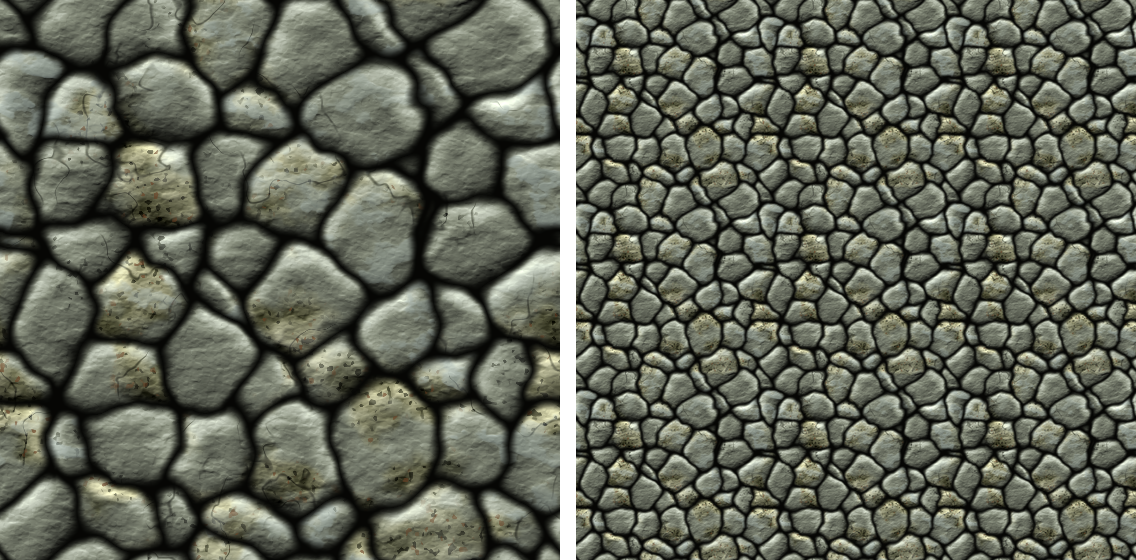
Left, the tile; right, the same tile 3 across and 3 down.
A Shadertoy shader for this texture:

```glsl
// Tiling wall of rounded, weathered grey-green fieldstones with dark gaps.

const float TAU = 6.2831853;

vec3 hash3(vec2 p) {
    vec3 q = fract(vec3(p.xyx + 17.0) * vec3(0.1031, 0.1030, 0.0973));
    q += dot(q, q.yxz + 33.33);
    return fract((q.xxy + q.yzz) * q.zyx);
}

// Soft cellular noise: every feature point spreads its own tone; wraps after n cells.
float cellNoise(vec2 uv, vec2 n) {
    vec2 p = uv * n, cell = floor(p);
    float sum = 0.0, total = 0.0;
    for (int j = -1; j <= 1; j++)
    for (int i = -1; i <= 1; i++) {
        vec2 id = cell + vec2(i, j);
        vec3 h = hash3(mod(id, n) + n);
        vec2 d = id + h.xy - p;
        float w = exp(-6.0 * dot(d, d));
        sum += w * h.z;
        total += w;
    }
    return sum / total;
}

float layeredNoise(vec2 uv, vec2 n) {
    float sum = 0.0, amp = 0.53;
    for (int i = 0; i < 4; i++) {
        sum += amp * cellNoise(uv, n);
        amp *= 0.5;
        n *= 2.0;
    }
    return sum;
}

// Stone centre (xy) and weight (z) on a jittered, staggered 7 by 8 lattice.
vec3 stoneSite(vec2 id) {
    vec3 h = hash3(mod(id, vec2(7.0, 8.0)) + 3.0);
    float stagger = 0.5 * mod(id.y, 2.0) - 0.25;
    vec2 centre = id + 0.12 + 0.76 * h.xy + vec2(stagger, 0.0);
    return vec3(centre * vec2(1.0, 0.875), 0.62 * h.z);
}

// Weighted Voronoi: rounded edge distance (x), outward direction (yz); id of the stone.
vec3 stones(vec2 p, out vec2 stoneId) {
    vec2 cell = floor(p / vec2(1.0, 0.875));
    vec3 own = vec3(0.0);
    float best = 1e5;
    for (int j = -2; j <= 2; j++)
    for (int i = -2; i <= 2; i++) {
        vec2 id = cell + vec2(i, j);
        vec3 s = stoneSite(id);
        float power = dot(s.xy - p, s.xy - p) - s.z;
        if (power < best) { best = power; own = s; stoneId = id; }
    }
    float total = 1e-6;
    vec2 outward = vec2(0.0);
    for (int j = -2; j <= 2; j++)
    for (int i = -2; i <= 2; i++) {
        vec3 s = stoneSite(cell + vec2(i, j));
        vec2 apart = s.xy - own.xy;
        float gap = length(apart);
        if (gap < 0.001) continue;
        float power = dot(s.xy - p, s.xy - p) - s.z;
        float w = exp(-17.0 * (power - best) / (2.0 * gap));
        total += w;
        outward += w * apart / gap;
    }
    return vec3(-log(total) / 17.0, outward / total);
}

void mainImage(out vec4 fragColor, in vec2 fragCoord) {
    vec2 uv = fragCoord / iResolution.xy;

    // Wavy outlines
    vec2 p = uv * 7.0;
    p += 0.06 * sin(TAU * (uv.yx * vec2(5.0, 4.0) + uv * vec2(2.0, 3.0)));
    p += 0.022 * sin(TAU * (uv.yx * vec2(13.0, 11.0) - uv * vec2(6.0, 7.0)));
    p += 0.04 * (cellNoise(uv, vec2(30.0)) - 0.5);
    vec2 stoneId;
    vec3 stone = stones(p, stoneId);
    float edge = stone.x;
    vec3 trait = hash3(mod(stoneId, vec2(7.0, 8.0)) + 41.0);

    // Fine rough surface, lit from above, over broad mottling
    vec2 grainSize = vec2(19.0, 29.0);
    float grain = layeredNoise(uv, grainSize);
    float relief = grain - layeredNoise(uv + vec2(-0.001, 0.0024), grainSize);
    float patches = layeredNoise(uv, vec2(7.0, 8.0));
    float tone = 0.475 + 0.08 * (trait.x - 0.5) + 0.2 * (grain - 0.5) + 0.15 * (patches - 0.5) + 1.35 * relief;

    // Bright upper shoulder, shaded lower side
    float angle = 1.7 + 1.5 * (trait.y - 0.5);
    float lit = dot(stone.yz, vec2(cos(angle), sin(angle)));
    float rim = smoothstep(0.01, 0.13, edge) * (1.0 - smoothstep(0.12, 0.38, edge));
    tone += rim * (0.27 + 0.24 * trait.z) * max(lit, 0.0);
    tone -= 0.2 * (1.0 - smoothstep(0.03, 0.36, edge)) * max(-lit, 0.0);

    // Cracks and pits
    float crackLevel = abs(layeredNoise(uv, vec2(5.0)) - 0.5);
    float crack = (1.0 - smoothstep(0.0, 0.011, crackLevel)) * smoothstep(0.42, 0.55, patches);
    float pit = 1.0 - smoothstep(0.08, 0.22, cellNoise(uv, vec2(140.0)));
    tone *= 1.0 - 0.4 * crack - 0.45 * pit * smoothstep(0.5, 0.65, patches);
    vec3 color = tone * mix(vec3(0.955, 1.0, 0.875), vec3(0.965, 1.0, 0.92), smoothstep(0.5, 0.8, tone));

    // Earthy stains, pale blue lichen and rust flecks on some stones
    float earthy = smoothstep(0.48, 0.66, patches) * smoothstep(0.35, 0.65, trait.z);
    color = mix(color, color * vec3(0.92, 0.87, 0.72) + 0.7 * (grain - 0.5), 0.75 * earthy);
    float lichen = smoothstep(0.54, 0.68, grain) * smoothstep(0.5, 0.8, trait.x);
    color = mix(color, vec3(0.58, 0.64, 0.64), 0.4 * lichen);
    float rust = smoothstep(0.86, 0.95, cellNoise(uv, vec2(120.0))) * earthy;
    color = mix(color, vec3(0.42, 0.25, 0.14), 0.6 * rust);

    // Soft falloff into the gaps
    float body = smoothstep(-0.02, 0.118, edge + 0.02 * (grain - 0.5));
    fragColor = vec4(mix(vec3(0.022, 0.024, 0.016), color, body), 1.0);
}
```
